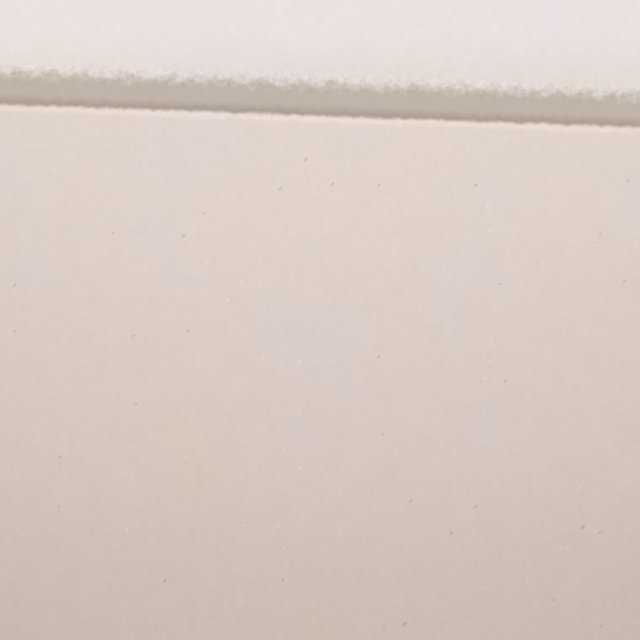
Reproduce this texture procedurally as a Shadertoy shader.

```glsl
// Draws a pale plaster wall crossed near the top by a shallow, rough-edged groove.

const float GROOVE_LEFT = 0.837;   // height of the groove's lower lip at x = 0
const float GROOVE_SLOPE = 0.036;  // drop of the lip across the canvas

vec2 hash2(vec2 p) {
    vec3 q = fract(p.xyx * vec3(0.1031, 0.1030, 0.0973));
    q += dot(q, q.yzx + 33.33);
    return fract((q.xx + q.yz) * q.zy);
}

float gradientDot(vec2 cell, vec2 corner, vec2 local) {
    float angle = 6.2832 * hash2(cell + corner).x;
    return dot(vec2(cos(angle), sin(angle)), local - corner);
}

// Gradient noise, roughly -0.7 to 0.7
float gradientNoise(vec2 p) {
    vec2 cell = floor(p), f = fract(p);
    vec2 w = f * f * f * (f * (f * 6.0 - 15.0) + 10.0);
    float low = mix(gradientDot(cell, vec2(0, 0), f), gradientDot(cell, vec2(1, 0), f), w.x);
    float high = mix(gradientDot(cell, vec2(0, 1), f), gradientDot(cell, vec2(1, 1), f), w.x);
    return mix(low, high, w.y);
}

float fbm(vec2 p, int octaves) {
    float sum = 0.0, gain = 0.6;
    for (int i = 0; i < octaves; i++) {
        sum += gain * gradientNoise(p);
        p = p * 2.03 + 17.7;
        gain *= 0.5;
    }
    return sum;
}

// One small slanted pit per chosen cell
float pits(vec2 uv, float cells, float share) {
    vec2 p = uv * cells, cell = floor(p);
    vec2 place = 0.3 + 0.4 * hash2(cell + 5.0);
    vec2 pick = hash2(cell + 71.0);
    vec2 d = fract(p) - place;
    d = vec2(d.x + d.y, (d.y - d.x) * 1.8);
    float radius = mix(0.08, 0.16, pick.y);
    return step(1.0 - share, pick.x) * (1.0 - smoothstep(0.3 * radius, 1.6 * radius, length(d)));
}

// Shading of the wall below the groove
vec3 lowerWall(vec2 uv) {
    vec3 color = mix(vec3(0.797, 0.732, 0.700), vec3(0.852, 0.796, 0.766), smoothstep(-0.08, 0.46, uv.y));
    color = mix(color, vec3(0.887, 0.836, 0.810), smoothstep(0.32, 0.84, uv.y));
    float side = abs(uv.x - 0.5) * 2.0;
    color -= 0.014 * side * side * (1.0 - 0.5 * uv.y);
    return color;
}

// Shading of the wall above the groove
vec3 upperWall(vec2 uv) {
    vec3 color = mix(vec3(0.898, 0.856, 0.835), vec3(0.922, 0.886, 0.878), smoothstep(0.86, 0.96, uv.y));
    return color + vec3(-0.004, 0.0, 0.004) * uv.x;
}

// Shading inside the groove, darkest along its lower lip
vec3 grooveShade(float height) {
    return mix(vec3(0.665, 0.607, 0.560), vec3(0.755, 0.709, 0.665), smoothstep(-0.002, 0.020, height));
}

void mainImage(out vec4 fragColor, in vec2 fragCoord) {
    vec2 uv = fragCoord / iResolution.xy;
    float pixel = 1.0 / iResolution.y;

    // Height above the lower lip, with a different roughness for each lip
    float height = uv.y - (GROOVE_LEFT - GROOVE_SLOPE * uv.x);
    float lowerHeight = height + 0.0045 * fbm(uv * vec2(75.0, 50.0), 2);
    float upperHeight = height + 0.018 * fbm(uv * vec2(55.0, 65.0) + 9.0, 3);

    // Three bands: lower wall, groove, upper wall
    float aboveLower = smoothstep(-0.002 - pixel, 0.003 + pixel, lowerHeight);
    float aboveUpper = smoothstep(0.036, 0.063, upperHeight);
    vec3 groove = mix(grooveShade(lowerHeight), upperWall(uv), aboveUpper);
    vec3 color = mix(lowerWall(uv), groove, aboveLower);

    // Light caught just beneath the lower lip
    float rim = exp(-pow((lowerHeight + 0.006) / 0.0045, 2.0)) * (1.0 - aboveLower);
    color += rim * vec3(0.036, 0.032, 0.024);

    // Crumbly grains along the upper lip
    float crumbBand = exp(-pow((height - 0.052) / 0.014, 2.0));
    color += 0.10 * crumbBand * fbm(uv * vec2(110.0, 130.0) + 31.0, 2);

    // Broad warm and lilac patches, then fine grain
    float patches = fbm(uv * 5.0 + 3.0, 3);
    color += patches * vec3(0.006, 0.001, -0.022);
    color += 0.010 * fbm(uv * 24.0 + 13.0, 2);
    color += 0.017 * fbm(uv * 95.0 + 41.0, 2);

    // Sparse dark pits and pale flecks
    float wall = 1.0 - aboveLower;
    color -= wall * pits(uv, 26.0, 0.06) * vec3(0.075, 0.078, 0.070);
    color += wall * pits(uv + 0.37, 34.0, 0.05) * 0.035;

    fragColor = vec4(clamp(color, 0.0, 1.0), 1.0);
}
```
